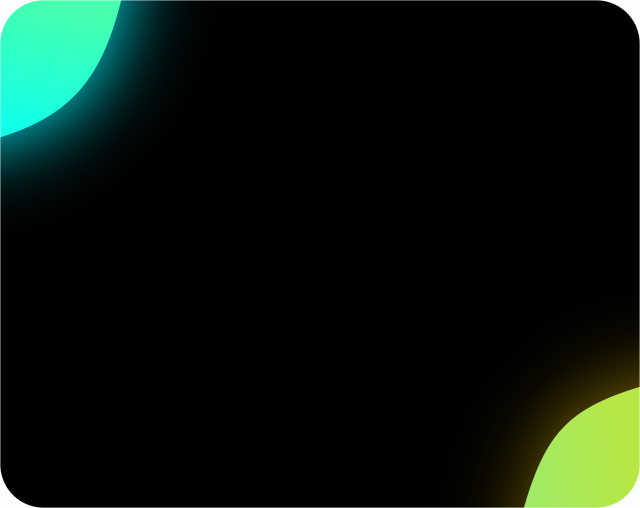
Write a Shadertoy shader that draws this background.

```glsl
// Card frame, in units of canvas height
const float CARD_RADIUS = 0.085;
const float CARD_INSET = 0.0007;
const vec3 PAGE_WHITE = vec3(0.985, 0.995, 0.99);
const vec3 CARD_BLACK = vec3(0.0, 0.001, 0.0);

// Corner curves: reach along the diagonal, sideways shift, roundness, slope
const vec4 AQUA_CURVE = vec4(0.237, -0.0312, 0.230, 0.95);
const vec4 LIME_CURVE = vec4(0.219, -0.0099, 0.115, 0.748);

// Fill gradients and glows
const vec3 AQUA_TOP = vec3(0.28, 1.0, 0.68);
const vec3 AQUA_LOW = vec3(0.07, 1.0, 0.91);
const vec3 LIME_LEFT = vec3(0.62, 0.92, 0.41);
const vec3 LIME_RIGHT = vec3(0.72, 0.905, 0.27);
const vec3 AQUA_GLOW = vec3(0.0, 0.92, 0.96);
const vec3 LIME_GLOW = vec3(0.46, 0.38, 0.01);
const float GLOW_SPREAD = 0.074;
const vec2 LIME_GLOW_SHIFT = vec2(-0.014, 0.014);

// Signed distance to a rounded box centred on the origin
float roundedBox(vec2 p, vec2 halfSize, float radius) {
    vec2 q = abs(p) - halfSize + radius;
    return length(max(q, 0.0)) + min(max(q.x, q.y), 0.0) - radius;
}

// Approximate distance to a hyperbola bulging along the corner diagonal
float cornerCurve(vec2 corner, vec4 curve) {
    float along = (corner.x + corner.y) * 0.70711;
    float across = (corner.x - corner.y) * 0.70711 - curve.y;
    float arc = length(vec2(curve.z, curve.w * across));
    float slope = curve.w * curve.w * across / arc;
    return (along - curve.x + arc - curve.z) / length(vec2(1.0, slope));
}

// Gaussian-blurred edge: one half at the edge, fading outward
float blurredEdge(float d) {
    float x = clamp(d / GLOW_SPREAD, -4.0, 4.0);
    return 0.5 - 0.5 * tanh(0.7979 * x + 0.0357 * x * x * x);
}

// Antialiased coverage inside a distance field
float coverage(float d, float pixel) {
    return clamp(0.5 - d / pixel, 0.0, 1.0);
}

void mainImage(out vec4 fragColor, in vec2 fragCoord) {
    float pixel = 1.0 / iResolution.y;
    vec2 p = fragCoord * pixel;
    vec2 size = vec2(iResolution.x * pixel, 1.0);

    // Offsets from the upper left and lower right corners
    vec2 upperLeft = vec2(p.x, 1.0 - p.y);
    vec2 lowerRight = vec2(size.x - p.x, p.y);
    float aqua = cornerCurve(upperLeft, AQUA_CURVE);
    float lime = cornerCurve(lowerRight, LIME_CURVE);
    float limeHalo = cornerCurve(lowerRight - LIME_GLOW_SHIFT, LIME_CURVE);

    // Soft glows over black
    vec3 color = CARD_BLACK;
    color += AQUA_GLOW * blurredEdge(aqua);
    color += LIME_GLOW * blurredEdge(limeHalo);

    // Gradient fills
    float aquaMix = clamp((upperLeft.y - 0.2 * upperLeft.x) / 0.25 + 0.05, 0.0, 1.0);
    float limeMix = clamp(1.0 - (lowerRight.x - 0.2 * lowerRight.y) / 0.23, 0.0, 1.0);
    color = mix(color, mix(AQUA_TOP, AQUA_LOW, aquaMix), coverage(aqua, pixel));
    color = mix(color, mix(LIME_LEFT, LIME_RIGHT, limeMix), coverage(lime, pixel));

    // Rounded card on a light page
    float card = roundedBox(p - 0.5 * size, 0.5 * size - CARD_INSET, CARD_RADIUS);
    color = mix(PAGE_WHITE, color, coverage(card, pixel));
    fragColor = vec4(color, 1.0);
}
```
